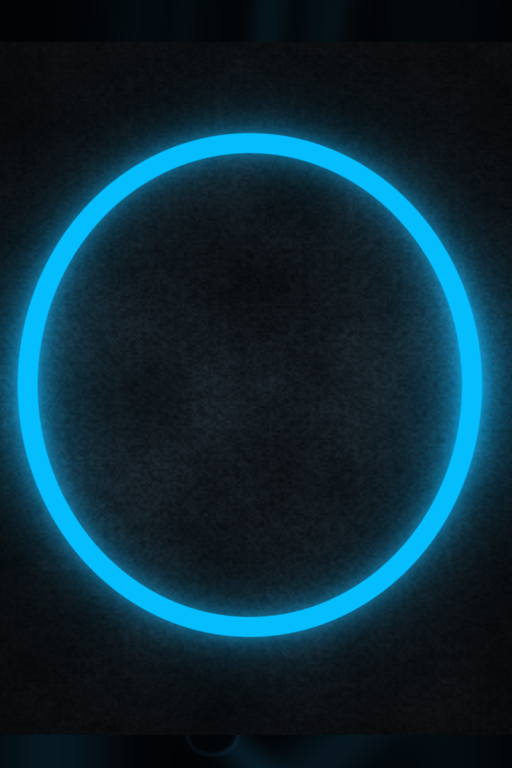
This background is drawn by a Shadertoy shader. Its source:

```glsl
float hash(vec2 p) {
    return fract(sin(dot(p, vec2(127.1, 311.7))) * 43758.5453);
}

float noise(vec2 p) {
    vec2 cell = floor(p), f = fract(p);
    f = f * f * (3.0 - 2.0 * f);
    return mix(mix(hash(cell), hash(cell + vec2(1, 0)), f.x),
               mix(hash(cell + vec2(0, 1)), hash(cell + vec2(1, 1)), f.x), f.y);
}

float fbm(vec2 p) {
    float sum = 0.0, amplitude = 0.5;
    for (int i = 0; i < 5; i++) {
        sum += amplitude * noise(p);
        p = p * 2.03 + 17.3;
        amplitude *= 0.5;
    }
    return sum;
}

// Approximate signed distance to an ellipse centred on the origin
float ellipseDistance(vec2 p, vec2 radii) {
    float k = length(p / radii);
    return k * (k - 1.0) / max(length(p / (radii * radii)), 0.001);
}

float bump(float x, float center, float width) {
    float t = (x - center) / width;
    return exp(-t * t);
}

// Worn charcoal surface with fine woven grain
vec3 wall(vec2 p, vec2 q) {
    float light = 0.55 + 0.5 * exp(-dot(q, q) * 4.0);
    float stains = 0.55 + 0.9 * fbm(p * 7.0);
    float grain = 0.5 * noise(p * 210.0) + 0.3 * noise(p * 105.0)
                + 0.2 * noise(p * vec2(60.0, 230.0));
    vec3 color = mix(vec3(0.065, 0.073, 0.085), vec3(0.085, 0.115, 0.14),
                     exp(-dot(q, q) * 5.0));
    color *= light * stains * (0.55 + 0.9 * grain);
    return color * (1.0 - 0.35 * bump(length(q - vec2(-0.01, 0.17)), 0.0, 0.1));
}

// Dark strips with faint vertical beams
vec3 strip(vec2 p) {
    float beams;
    if (p.y > 0.75) {
        float x = p.x + (1.5 - p.y) * 0.1;
        beams = 0.55 * bump(x, 0.53, 0.035) + 0.4 * bump(x, 0.64, 0.05)
              + 0.3 * bump(x, 0.32, 0.12) + 0.2 * bump(x, 0.85, 0.12);
        beams *= 0.75 + 0.5 * noise(vec2(x * 30.0, 3.0));
    } else {
        beams = 0.65 * bump(p.x, 0.1, 0.12) + 0.7 * bump(p.x + p.y, 0.5, 0.05)
              + 0.6 * bump(p.x - p.y, 0.62, 0.1) + 0.3 * bump(p.x, 0.88, 0.1);
        float arc = ellipseDistance(p - vec2(0.415, 0.065), vec2(0.045, 0.035));
        beams *= 1.0 - 0.85 * smoothstep(0.008, -0.008, arc);
        beams += 0.35 * bump(arc, 0.004, 0.004);
    }
    return vec3(0.008, 0.012, 0.018) + vec3(0.025, 0.12, 0.17) * beams;
}

void mainImage(out vec4 fragColor, in vec2 fragCoord) {
    vec2 p = fragCoord / iResolution.xy * vec2(1.0, 1.5);
    float edge = 1.0 / iResolution.x;
    vec2 q = p - vec2(0.488, 0.748);
    float d = ellipseDistance(q, vec2(0.434, 0.4725));
    float away = max(abs(d) - 0.0195, 0.0);

    // Glow: tight halo plus a wide bloom that is strongest at the sides
    float side = bump(q.y, 0.0, 0.24) * smoothstep(0.05, 0.4, abs(q.x));
    float bloom = side * (q.x > 0.0 ? 0.34 : 0.24) * exp(-away / 0.1);
    float halo = 0.42 * exp(-away / 0.026) + 0.13 * exp(-away / 0.065) + bloom;
    float texture_ = 0.8 + 0.4 * noise(p * 190.0);
    vec3 color = wall(p, q);
    color += vec3(0.02, 0.56, 0.78) * halo * mix(texture_, 1.0, exp(-away / 0.03));

    // Solid neon ring
    float ring = smoothstep(edge, -edge, abs(d) - 0.0195);
    color = mix(color, vec3(0.01, 0.74, 0.99), ring);

    // Strips above and below the panel
    float panel = smoothstep(-edge, edge, p.y - 0.0645)
                * smoothstep(edge, -edge, p.y - 1.418);
    color = mix(strip(p), color, panel);
    fragColor = vec4(color, 1.0);
}
```
